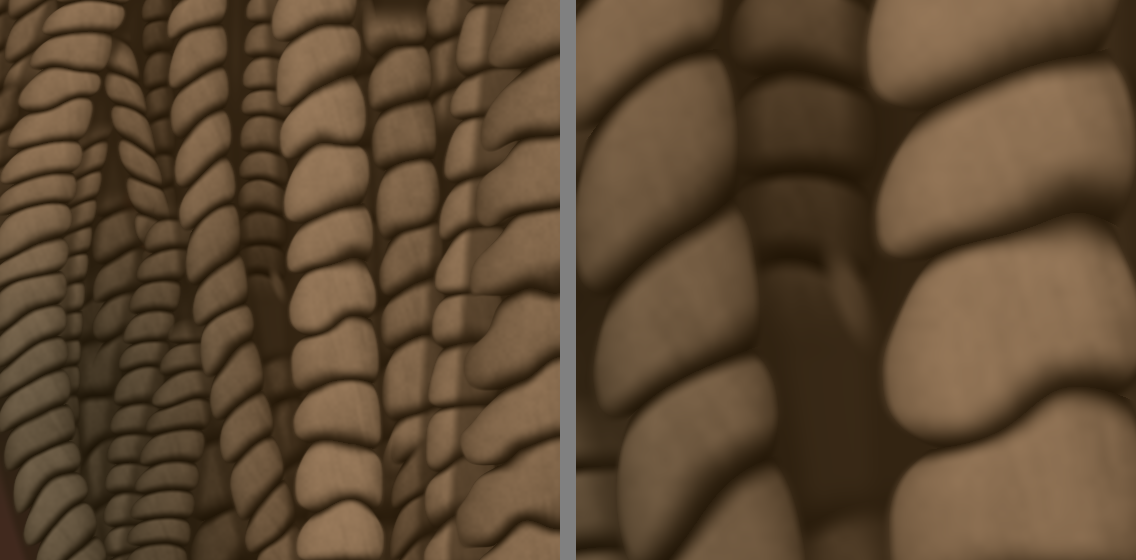
Left: the whole. Right: its middle third, enlarged.
A Shadertoy shader for this texture:

```glsl
// Thick twisted hemp ropes hanging side by side in warm, dim light.

float hash(vec2 p) {
    vec3 q = fract(vec3(p.xyx) * 0.1031);
    q += dot(q, q.yzx + 33.33);
    return fract((q.x + q.y) * q.z);
}

float noise(vec2 p) {
    vec2 i = floor(p), f = fract(p);
    f = f * f * (3.0 - 2.0 * f);
    return mix(mix(hash(i), hash(i + vec2(1, 0)), f.x),
               mix(hash(i + vec2(0, 1)), hash(i + vec2(1, 1)), f.x), f.y);
}

// Brown ramp from deep crevice to lit fibre
vec3 hemp(float light) {
    return mix(vec3(0.125, 0.08, 0.02), vec3(0.59, 0.48, 0.365), light);
}

// path: centre x at the bottom, middle and top; span: lowest and highest y;
// size: radius and strand pitch; lean: strand slope at the bottom and top
void rope(inout vec3 col, vec2 p, vec3 path, vec2 span, vec2 size, vec2 lean, float tone) {
    float bend = 2.0 * path.y - 0.5 * (path.x + path.z);
    float centre = mix(mix(path.x, bend, p.y), mix(bend, path.z, p.y), p.y);
    float radius = size.x;
    float u = (p.x - centre) / radius;
    float inside = smoothstep(span.x - 0.03, span.x + 0.03, p.y)
                 * smoothstep(span.y + 0.03, span.y - 0.03, p.y);

    // Strands wind around the rope as slanted, slightly arched bands
    float wobble = (noise(p * 15.0 + path.x * 70.0) - 0.5) * 0.35;
    float slope = mix(lean.x, lean.y, p.y);
    float v = (p.y - radius * (slope * u - 0.2 * u * u)) / size.y + wobble + path.y * 17.0;
    float f = fract(v) * 2.0 - 1.0;
    float strand = hash(vec2(floor(v) + 40.0, path.x * 300.0));

    // Bulging outline, roundest at the left end of each strand
    float bulge = mix(0.36, 0.16, smoothstep(-0.8, 0.8, u)) + 0.1 * strand;
    float rim = abs(u) - 1.0 + bulge * pow(abs(f), 2.5);
    float cover = smoothstep(0.005, -0.005, rim * radius) * inside;
    float shadow = smoothstep(0.02, 0.0, (abs(u) - 1.0) * radius) * inside;
    col = mix(col, hemp(0.1), 0.5 * shadow);

    // Round shading, lit from above, with dark creases
    float side = sqrt(clamp(-rim * 1.9, 0.0, 1.0));
    float crease = smoothstep(-1.03, -0.3, f) * smoothstep(1.03, 0.66, f);
    float light = (0.08 + 0.92 * crease) * (0.28 + 0.72 * side);
    light *= (0.95 + 0.14 * f) * (1.0 - 0.1 * u) * (0.86 + 0.2 * strand);

    // Fine yarns cross the right of each strand, worn fuzz mottles it all
    float yarn = noise(vec2((p.x - centre) * 125.0 + f * 1.5, p.y * 20.0));
    float fuzz = noise(p * 55.0) * 0.6 + noise(p * 150.0) * 0.4;
    light *= 0.82 + 0.2 * mix(0.5, yarn, smoothstep(-0.9, 0.3, u)) + 0.22 * fuzz;
    light = 1.14 * (1.0 - exp(-1.5 * light * tone));
    col = mix(col, hemp(light), cover);
}

void mainImage(out vec4 fragColor, in vec2 fragCoord) {
    vec2 p = fragCoord / iResolution.xy;
    vec2 whole = vec2(-0.1, 1.1);

    // Brown gaps, with a reddish wall at the lower left and an orange gleam
    vec3 col = hemp(0.08 + 0.16 * noise(p * 9.0));
    col = mix(col, vec3(0.3, 0.18, 0.13), smoothstep(0.3, 0.05, length(p * vec2(1.5, 1.0))));
    float gleam = length((p - vec2(0.25, 0.59)) * vec2(1.0, 0.45));
    col = mix(col, vec3(0.42, 0.17, 0.06), smoothstep(0.045, 0.01, gleam));

    // Ropes in the shade behind
    rope(col, p, vec3(0.0, 0.0, 0.01), vec2(0.55, 1.1), vec2(0.03, 0.07), vec2(0.5), 0.4);
    rope(col, p, vec3(0.06, 0.04, 0.06), vec2(0.85, 1.1), vec2(0.045, 0.08), vec2(0.6), 0.7);
    rope(col, p, vec3(0.3, 0.29, 0.28), vec2(0.62, 1.1), vec2(0.028, 0.06), vec2(0.3), 0.32);
    rope(col, p, vec3(0.2, 0.16, 0.16), vec2(-0.1, 0.5), vec2(0.05, 0.09), vec2(0.5), 0.36);
    rope(col, p, vec3(0.2, 0.215, 0.19), vec2(0.36, 0.64), vec2(0.05, 0.075), vec2(0.4), 0.42);
    rope(col, p, vec3(0.42, 0.36, 0.3), vec2(-0.1, 0.42), vec2(0.08, 0.12), vec2(0.3), 0.3);
    rope(col, p, vec3(0.51, 0.49, 0.48), vec2(-0.1, 0.36), vec2(0.05, 0.1), vec2(0.4), 0.28);
    rope(col, p, vec3(0.46, 0.465, 0.485), vec2(0.48, 1.1), vec2(0.045, 0.056), vec2(0.05),
         0.2 + 0.4 * smoothstep(0.5, 0.85, p.y));
    rope(col, p, vec3(0.69, 0.67, 0.63), whole, vec2(0.04, 0.13), vec2(0.4), 0.3);

    // Pale frayed wisp in the central gap
    vec2 wisp = p - vec2(0.497, 0.49);
    wisp = vec2(wisp.x + 0.35 * wisp.y, 0.4 * wisp.y);
    col = mix(col, hemp(0.42), smoothstep(0.016, 0.004, length(wisp)));

    // Left bundle
    rope(col, p, vec3(0.403, 0.295, 0.187), vec2(0.54, 0.92), vec2(0.034, 0.062), vec2(-0.5), 0.66);
    rope(col, p, vec3(0.228, 0.285, 0.46), vec2(-0.1, 0.62), vec2(0.044, 0.055), vec2(0.1), 0.52);
    rope(col, p, vec3(0.28, 0.385, 0.6), vec2(-0.1, 0.41), vec2(0.056, 0.052), vec2(0.1), 0.5);
    rope(col, p, vec3(0.13, 0.126, 0.24), vec2(-0.1, 0.76), vec2(0.029, 0.05), vec2(0.3), 0.6);
    rope(col, p, vec3(0.125, 0.05, 0.165), whole, vec2(0.07, 0.062), vec2(0.8, 0.05),
         0.66 + 0.4 * p.y);
    rope(col, p, vec3(0.5, 0.388, 0.352), whole, vec2(0.054, 0.083), vec2(0.8, 0.5),
         0.6 + 0.28 * p.y);

    // Right bundle
    rope(col, p, vec3(0.8, 0.8, 0.81), vec2(0.78, 1.1), vec2(0.05, 0.1), vec2(0.4), 0.6);
    rope(col, p, vec3(0.74, 0.735, 0.7), vec2(0.16, 0.97), vec2(0.059, 0.108), vec2(0.4), 0.76);
    rope(col, p, vec3(0.74, 0.75, 0.75), vec2(-0.1, 0.2), vec2(0.045, 0.09), vec2(0.8), 0.4);
    rope(col, p, vec3(0.82, 0.84, 0.89), whole, vec2(0.064, 0.102), vec2(0.15), 0.95);
    rope(col, p, vec3(1.0, 1.03, 1.07), whole, vec2(0.19, 0.143), vec2(0.2), 0.9);

    // Foremost rope
    rope(col, p, vec3(0.608, 0.592, 0.56), whole, vec2(0.079, 0.106), vec2(0.0, 0.5), 1.12);

    // Cooler, greyer light at the lower left
    float cool = smoothstep(0.55, 0.15, p.x) * smoothstep(0.75, 0.3, p.y);
    col *= mix(vec3(1.02, 1.0, 0.98), vec3(0.85, 0.9, 0.92), cool);
    fragColor = vec4(col, 1.0);
}
```
